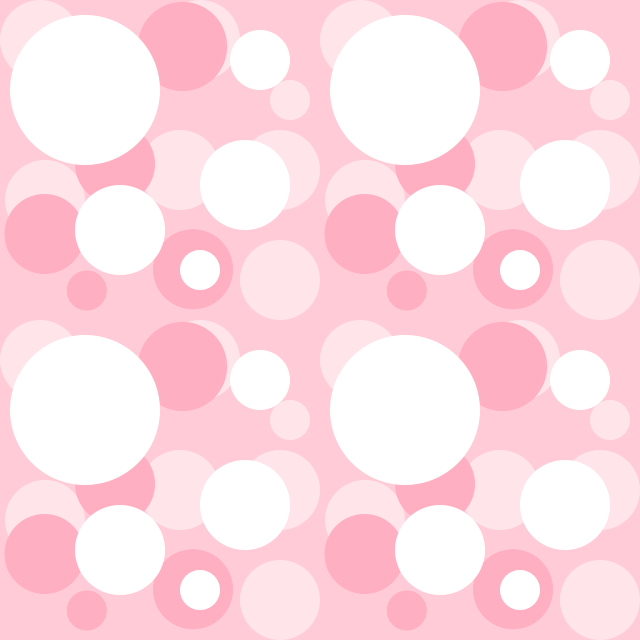
Write a Shadertoy shader that draws this pattern.

```glsl
// Flat overlapping bubbles on pink, repeated on a square grid.
// Each tile stacks three layers of discs (pale, rose, white); every layer is
// the union of its discs, with distances wrapped so the tile is seamless.

#define REPEATS 2.0
#define TILE_SIZE 64.0
#define EDGE_SOFTNESS 0.6
#define GROUND_COLOR vec3(1.0, 0.796, 0.843)
#define PALE_COLOR vec3(1.0, 0.894, 0.914)
#define ROSE_COLOR vec3(1.0, 0.686, 0.757)
#define WHITE_COLOR vec3(1.0)

// Discs as (x, y from the tile top, radius), in tile units
const vec3 PALE_DISCS[7] = vec3[7](
    vec3(8, 8, 8), vec3(40, 8, 8), vec3(58, 20, 4), vec3(36, 34, 8),
    vec3(56, 34, 8), vec3(9, 40, 8), vec3(56, 56, 8));
const vec3 ROSE_DISCS[5] = vec3[5](
    vec3(36.5, 9.3, 8.92), vec3(23, 32.8, 8), vec3(8.9, 46.8, 8),
    vec3(38.6, 53.85, 8), vec3(17.35, 58.1, 4));
const vec3 WHITE_DISCS[5] = vec3[5](
    vec3(17, 18, 15), vec3(52, 12, 6), vec3(49, 37, 9),
    vec3(24, 46, 9), vec3(40, 54, 4));

// Signed distance to a disc, measured across the tile borders
float discDistance(vec2 p, vec3 disc) {
    vec2 d = p - disc.xy;
    d -= TILE_SIZE * round(d / TILE_SIZE);
    return length(d) - disc.z;
}

float coverage(float dist, float pixel) {
    float soft = EDGE_SOFTNESS * pixel;
    return 1.0 - smoothstep(-soft, soft, dist);
}

void mainImage(out vec4 fragColor, in vec2 fragCoord) {
    vec2 uv = fragCoord / iResolution.xy;
    vec2 p = vec2(uv.x, 1.0 - uv.y) * REPEATS * TILE_SIZE;
    float pixel = REPEATS * TILE_SIZE / min(iResolution.x, iResolution.y);

    // Nearest disc of each layer
    float pale = TILE_SIZE, rose = TILE_SIZE, white = TILE_SIZE;
    for (int i = 0; i < PALE_DISCS.length(); i++)
        pale = min(pale, discDistance(p, PALE_DISCS[i]));
    for (int i = 0; i < ROSE_DISCS.length(); i++)
        rose = min(rose, discDistance(p, ROSE_DISCS[i]));
    for (int i = 0; i < WHITE_DISCS.length(); i++)
        white = min(white, discDistance(p, WHITE_DISCS[i]));

    // Paint back to front
    vec3 color = GROUND_COLOR;
    color = mix(color, PALE_COLOR, coverage(pale, pixel));
    color = mix(color, ROSE_COLOR, coverage(rose, pixel));
    color = mix(color, WHITE_COLOR, coverage(white, pixel));
    fragColor = vec4(color, 1.0);
}
```
